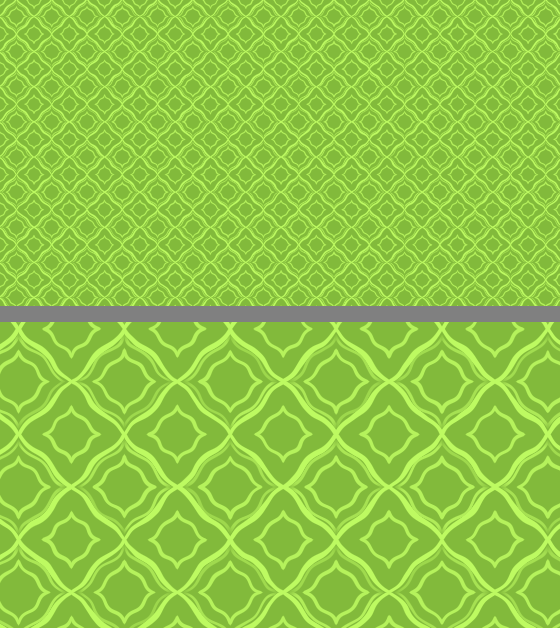
Top, the full canvas; bottom, a detail of the centre.
Give the GLSL for this pattern, as a Shadertoy shader.

```glsl
// Diamond lattice of lime green ogee tiles with brushed outlines and nested quatrefoil rings.

const float PI = 3.14159265;
const vec2 REPEATS = vec2(15.87, 8.71);       // tiles across and down
const vec2 FIRST_CENTRE = vec2(0.465, 0.469); // in tiles, from the top left
const float OUTLINE_LOBE = 0.027;             // swell of each outline side
const float RING_LOBE = 0.038;                // swell of each ring side

const vec3 GROUND = vec3(0.51, 0.73, 0.23);
const vec3 BRIGHT = vec3(0.74, 0.98, 0.38);

float hash(vec2 p) {
    return fract(sin(dot(p, vec2(127.1, 311.7))) * 43758.5453);
}

float noise(vec2 p) {
    vec2 i = floor(p);
    vec2 f = fract(p);
    f = f * f * (3.0 - 2.0 * f);
    float low = mix(hash(i), hash(i + vec2(1.0, 0.0)), f.x);
    float high = mix(hash(i + vec2(0.0, 1.0)), hash(i + vec2(1.0)), f.x);
    return mix(low, high, f.y);
}

// Position along one side: 0 at the lobe, 0.5 in size at the tips
float alongSide(vec2 p, float size) {
    p = abs(p);
    return clamp((p.x - p.y) / size, -0.5, 0.5);
}

// Approximate distance to a diamond with a lobe on each side
float quatrefoil(vec2 p, float size, float lobe) {
    float angle = 3.0 * PI * alongSide(p, size);
    float field = abs(p.x) + abs(p.y) - size * (0.5 + lobe * cos(angle));
    float slope = 3.0 * PI * lobe * sin(angle);
    return field / sqrt(2.0 * (1.0 + slope * slope));
}

float stroke(float dist, float width, float pixel) {
    float halfWidth = 0.5 * width;
    float soft = 0.7 * pixel;
    return 1.0 - smoothstep(halfWidth - soft, halfWidth + soft, abs(dist));
}

void mainImage(out vec4 fragColor, in vec2 fragCoord) {
    vec2 uv = fragCoord / iResolution.xy;
    vec2 grid = vec2(uv.x, 1.0 - uv.y) * REPEATS - FIRST_CENTRE;
    float pixel = REPEATS.y / iResolution.y;

    // Main tiles and the tiles set between them
    vec2 mainId = floor(grid + 0.5);
    vec2 mainPos = grid - mainId;
    vec2 betweenId = floor(grid);
    vec2 betweenPos = grid - betweenId - 0.5;

    // Hand-drawn wobble and brush pressure
    float wobble = (noise(grid * 9.0) - 0.5) * 0.014;
    float pressure = 0.8 + 0.4 * noise(grid * 5.0 + 17.0);

    // Ogee outline, heavier on its lobes
    float side = alongSide(mainPos, 1.0);
    float outlineWidth = 0.046 * pressure * (0.95 + 0.15 * cos(2.0 * PI * side));
    float lines = stroke(quatrefoil(mainPos, 1.0, OUTLINE_LOBE) + wobble, outlineWidth, pixel);

    // Thin second brush line, fading towards the tips
    float sideHash = hash(mainId * 4.0 + step(0.0, mainPos));
    float echo = stroke(quatrefoil(mainPos, 0.87, RING_LOBE) - wobble, 0.027 * pressure, pixel);
    echo *= (1.0 - smoothstep(0.32, 0.5, abs(side))) * (0.45 + 0.4 * sideHash);
    lines = max(lines, echo);

    // Inner rings of both tile sets
    float mainSize = 0.56 + 0.02 * (hash(mainId) - 0.5);
    float betweenSize = 0.51 + 0.02 * (hash(betweenId + 40.0) - 0.5);
    float ringWidth = 0.034 * pressure;
    float mainRing = stroke(quatrefoil(mainPos, mainSize, RING_LOBE) + wobble, ringWidth, pixel);
    float betweenRing = stroke(quatrefoil(betweenPos, betweenSize, RING_LOBE) + wobble, ringWidth, pixel);
    lines = max(lines, 0.87 * max(mainRing, betweenRing));

    fragColor = vec4(mix(GROUND, BRIGHT, lines), 1.0);
}
```
